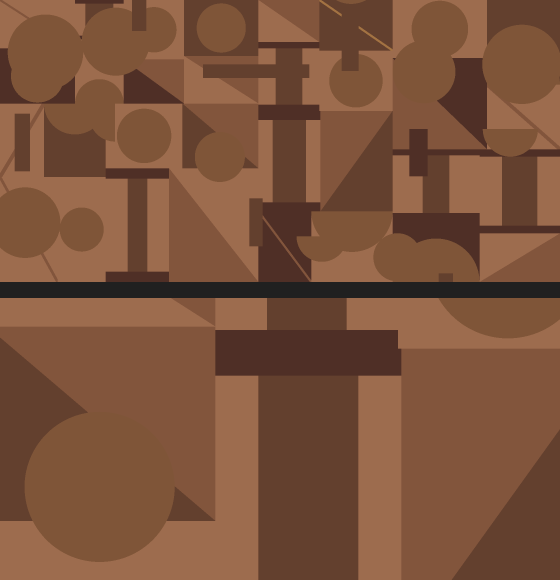
Top: the whole. Bottom: its middle third, enlarged.
Reproduce this background procedurally as a Shadertoy shader.

```glsl
const vec3 LIGHT   = vec3(0.615, 0.422, 0.304);
const vec3 OLIVE   = vec3(0.498, 0.335, 0.220);
const vec3 RUST    = vec3(0.510, 0.333, 0.235);
const vec3 DARK    = vec3(0.390, 0.250, 0.180);
const vec3 DARKEST = vec3(0.310, 0.185, 0.150);
const vec3 GOLD    = vec3(0.640, 0.450, 0.260);

const float SEED = 17.0;
const int   SPLITS = 5;                    // 2^SPLITS tiles
const vec2  CUT_RANGE = vec2(0.36, 0.64);
const vec2  LINE_WIDTH = vec2(0.0025, 0.007);
const float CELL = 0.33;                   // spacing of the loose shapes
const vec2  RADIUS = vec2(0.065, 0.150);
const vec2  BAR_LENGTH = vec2(0.08, 0.20);
const vec2  BAR_WIDTH = vec2(0.018, 0.040);
const vec2  SPREAD = vec2(0.7549, 0.5698); // even spread of choices
const int   SAMPLES = 3;                   // antialiasing per axis

float hash(vec2 p) {
    vec3 q = fract(p.xyx * 0.1031);
    q += dot(q, q.yzx + 33.33);
    return fract((q.x + q.y) * q.z);
}

float pick(vec2 range, float t) { return mix(range.x, range.y, t); }

bool inDisc(vec2 p, float radius) { return dot(p, p) < radius * radius; }

bool inBox(vec2 p, vec2 halfSize) { return all(lessThan(abs(p), halfSize)); }

// One motif on a plain ground, centred in a tile
vec3 tileColor(vec2 p, vec2 halfSize, float id) {
    vec2 choice = fract(id * SPREAD + 0.37);
    vec3 ground = choice.x < 0.53 ? LIGHT
                : choice.x < 0.77 ? DARKEST
                : choice.x < 0.95 ? DARK : RUST;
    if (hash(vec2(id, SEED + 3.0)) < 0.5) p.x = -p.x;
    if (hash(vec2(id, SEED + 5.0)) < 0.5) p.y = -p.y;
    float size = hash(vec2(id, SEED + 7.0));
    float shortSide = min(halfSize.x, halfSize.y);

    if (choice.y < 0.20)
        return inDisc(p, shortSide * mix(0.72, 1.0, size)) ? OLIVE : ground;
    if (choice.y < 0.35) {
        float radius = min(halfSize.x, 2.0 * halfSize.y);
        return inDisc(p + vec2(0.0, halfSize.y), radius) ? OLIVE : ground;
    }
    if (choice.y < 0.60)
        return p.x / halfSize.x + p.y / halfSize.y < 0.0 ? RUST : ground;
    if (choice.y < 0.80) {
        float diagonal = abs(p.x * halfSize.y + p.y * halfSize.x) / length(halfSize);
        vec3 ink = ground == DARK ? GOLD : ground == RUST ? LIGHT : RUST;
        return diagonal < pick(LINE_WIDTH, size) ? ink : ground;
    }
    // Column between two caps
    if (abs(p.y) > 0.82 * halfSize.y) return DARKEST;
    return abs(p.x) < mix(0.3, 0.6, size) * halfSize.x ? DARK : LIGHT;
}

// Split the canvas repeatedly across its longer side
vec3 tiles(vec2 p, vec2 canvas) {
    vec2 lo = vec2(0.0), hi = canvas;
    float id = 1.0;
    for (int i = 0; i < SPLITS; i++) {
        vec2 size = hi - lo;
        vec2 cut = lo + size * pick(CUT_RANGE, hash(vec2(id, SEED)));
        int axis = size.x > size.y ? 0 : 1;
        bool upper = p[axis] > cut[axis];
        if (upper) lo[axis] = cut[axis];
        else hi[axis] = cut[axis];
        id = 2.0 * id + (upper ? 1.0 : 0.0);
    }
    return tileColor(p - 0.5 * (lo + hi), 0.5 * (hi - lo), id);
}

// Loose discs, half discs and bars laid across the tiles
vec3 looseShapes(vec2 p, vec3 color) {
    vec2 home = floor(p / CELL);
    for (int y = -1; y <= 1; y++)
    for (int x = -1; x <= 1; x++) {
        vec2 cell = home + vec2(x, y);
        vec2 key = cell + SEED + 20.0;
        vec2 jitter = vec2(hash(key), hash(key + 41.0)) - 0.5;
        vec2 q = p - (cell + 0.5 + 0.6 * jitter) * CELL;
        float kind = fract(dot(cell, SPREAD) + 0.13);
        float size = hash(key + 67.0);
        float turn = hash(key + 89.0);
        float radius = pick(RADIUS, size);
        vec2 bar = vec2(pick(BAR_WIDTH, turn), pick(BAR_LENGTH, size));
        vec3 barColor = turn < 0.65 ? DARK : DARKEST;

        if (kind < 0.34) {
            if (inDisc(q, radius)) color = OLIVE;
        } else if (kind < 0.52) {
            float side = turn < 0.5 ? q.x : q.y;
            if (fract(turn * 2.0) < 0.5) side = -side;
            if (inDisc(q, radius) && side > 0.0) color = OLIVE;
        } else if (kind < 0.72) {
            if (inBox(q, bar)) color = barColor;
        } else if (kind < 0.88) {
            if (inBox(q, bar.yx)) color = barColor;
        }
    }
    return color;
}

void mainImage(out vec4 fragColor, in vec2 fragCoord) {
    vec2 canvas = iResolution.xy / iResolution.y;
    vec3 total = vec3(0.0);
    for (int j = 0; j < SAMPLES; j++)
    for (int i = 0; i < SAMPLES; i++) {
        vec2 offset = (vec2(i, j) + 0.5) / float(SAMPLES) - 0.5;
        vec2 p = (fragCoord + offset) / iResolution.y;
        total += looseShapes(p, tiles(p, canvas));
    }
    fragColor = vec4(total / float(SAMPLES * SAMPLES), 1.0);
}
```
